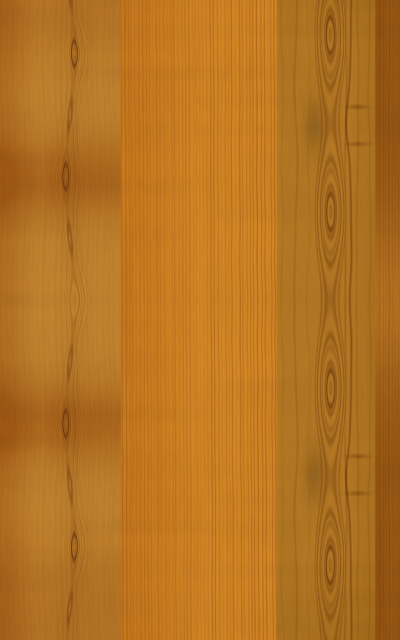
This texture is drawn by a Shadertoy shader. Its source:

```glsl
const vec3 SEAMS = vec3(0.302, 0.692, 0.938);
const float MIRROR_Y = 0.531;
const float BAND_D = 0.190;        // distance of the dark bands from the mirror line
const float KNOT_D = 0.273;        // distance of the knot pairs from the mirror line
const float SPINDLE_PERIOD = 0.0964;
const float OVAL_PERIOD = 0.276;
const float GRAIN_COUNT = 112.0;
const float PI = 3.14159265;

const vec3 HONEY = vec3(0.745, 0.505, 0.180);
const vec3 RUST = vec3(0.610, 0.335, 0.075);
const vec3 AMBER = vec3(0.820, 0.525, 0.145);
const vec3 AMBER_DEEP = vec3(0.765, 0.460, 0.110);
const vec3 OLIVE = vec3(0.695, 0.465, 0.140);
const vec3 OLIVE_DEEP = vec3(0.620, 0.405, 0.100);
const vec3 BROWN = vec3(0.560, 0.315, 0.065);
const vec3 TAN = vec3(0.700, 0.440, 0.130);
const vec3 LINE = vec3(0.400, 0.190, 0.030);

float hash(vec2 p) {
    vec3 q = fract(p.xyx * vec3(0.1031, 0.1030, 0.0973));
    q += dot(q, q.yzx + 33.33);
    return fract((q.x + q.y) * q.z);
}

float noise(vec2 p) {
    vec2 i = floor(p), f = fract(p);
    f = f * f * (3.0 - 2.0 * f);
    return mix(mix(hash(i), hash(i + vec2(1, 0)), f.x),
               mix(hash(i + vec2(0, 1)), hash(i + vec2(1, 1)), f.x), f.y);
}

float bell(float x, float width) {
    return exp(-x * x / (width * width));
}

// Soft line around zero; thin lines fade instead of aliasing
float stroke(float dist, float width, float pixel) {
    float w = max(width, pixel * 1.2);
    return (1.0 - smoothstep(0.0, w, abs(dist))) * width / w;
}

// Irregular parallel lines, one in each unit of s
float grain(float s, float seed, float pixel) {
    float id = floor(s);
    float shift = 0.4 * (hash(vec2(id, seed)) - 0.5);
    float strength = 0.25 + 0.75 * hash(vec2(id, seed + 7.0));
    return strength * stroke(fract(s) - 0.5 - shift, 0.36, pixel);
}

// Field whose contours are closed rings that merge into wavy lines
float ringField(float dx, float phase, float size) {
    return length(vec2(dx, size * sin(PI * phase)));
}

vec3 spindlePlank(vec2 p, float d, float streak, float px) {
    float wave = cos(PI * d / BAND_D);
    float band = bell(d - BAND_D, 0.062) * (0.75 + 0.25 * streak);
    float edge = 0.45 * (1.0 - smoothstep(0.0, 0.10, p.x));
    float ends = 0.32 * smoothstep(0.30, 0.47, d);
    vec3 col = mix(HONEY, RUST, clamp(band * 0.75 + edge + ends, 0.0, 0.95));

    // Spindles alternate between broad and narrow
    float k = d / SPINDLE_PERIOD;
    float dx = p.x - 0.175 - 0.0105 * wave;
    float slim = 1.0 + 0.9 * (0.5 - 0.5 * cos(PI * k));
    float r = ringField(dx * slim, k, 0.0125);
    float pith = stroke(r - 0.0075, 0.0030, px * slim);
    float fine = stroke(r - 0.0035, 0.0016, px * slim);
    float rings = (0.75 * pith + 0.4 * fine) * smoothstep(0.3, 0.8, k);
    float flow = grain(r / 0.0075, 3.0, px / 0.0075 * slim);
    rings += 0.33 * flow * bell(dx - 0.008, 0.032);
    rings += 0.08 * grain(p.x * 75.0 + wave * 0.3, 5.0, px * 75.0);
    return mix(col, LINE, clamp(rings, 0.0, 0.8));
}

vec3 straightPlank(vec2 p, float d, float streak, float px) {
    float light = smoothstep(SEAMS.x, 0.52, p.x) * 0.8 + 0.35 * (streak - 0.5);
    light += 0.15 * bell(d, 0.25);
    vec3 col = mix(AMBER_DEEP, AMBER, clamp(light, 0.0, 1.0));
    float s = (p.x + 0.006 * p.y) * GRAIN_COUNT;
    float density = 0.16 + 0.14 * noise(vec2(p.x * 22.0, 2.0));
    return mix(col, LINE, density * grain(s, 11.0, px * GRAIN_COUNT));
}

vec3 ovalPlank(vec2 p, float d, float streak, float px) {
    float side = smoothstep(0.86, SEAMS.z, p.x) * 0.5 + 0.45 * smoothstep(0.36, 0.53, d);
    vec3 col = mix(OLIVE, OLIVE_DEEP, clamp(side + 0.4 * (streak - 0.5), 0.0, 1.0));
    float pinch = bell(d - KNOT_D, 0.045);
    col *= 1.0 - 0.16 * pinch * bell(p.x - 0.785, 0.025);

    float dx = p.x - 0.826;
    float r = ringField(dx, d / OVAL_PERIOD + 0.5, 0.032);
    float core = 1.0 - smoothstep(0.034, 0.046, r);
    float marks = 0.62 * core * grain(r / 0.0062 + 0.2, 17.0, px / 0.0062);
    marks += 0.55 * stroke(r - 0.0105, 0.0028, px);

    // Loose wavy lines across the plank
    for (float i = 0.0; i < 8.0; i++) {
        float x = SEAMS.y + 0.016 + 0.031 * i + 0.010 * (noise(vec2(d * 9.0, i * 5.0)) - 0.5);
        marks += (0.08 + 0.22 * hash(vec2(i, 23.0))) * stroke(p.x - x, 0.0045, px) * (1.0 - core);
    }
    float vein = 0.877 - 0.010 * pinch + 0.004 * (noise(vec2(d * 14.0, 41.0)) - 0.5);
    marks += 0.48 * stroke(p.x - vein, 0.0050, px);
    float knots = stroke(abs(d - KNOT_D) - 0.029, 0.006, px);
    marks += 0.38 * knots * bell(p.x - 0.895, 0.026);
    return mix(col, LINE, clamp(marks, 0.0, 0.75));
}

vec3 edgePlank(vec2 p, float d, float streak, float px) {
    float light = 0.85 * bell(d, 0.15) + 0.25 * streak;
    vec3 col = mix(BROWN, TAN, clamp(light, 0.0, 1.0));
    return mix(col, LINE, 0.28 * grain(p.x * 130.0, 31.0, px * 130.0));
}

void mainImage(out vec4 fragColor, in vec2 fragCoord) {
    vec2 uv = fragCoord / iResolution.xy;
    float px = 1.0 / iResolution.x;
    float d = abs(uv.y - MIRROR_Y);
    float streak = 0.6 * noise(vec2(uv.x * 38.0, d * 5.0)) + 0.4 * noise(vec2(uv.x * 90.0, d * 9.0));
    vec2 p = uv + vec2(0.0022 * (noise(vec2(uv.x * 12.0, d * 16.0)) - 0.5), 0.0);

    vec3 col = spindlePlank(p, d, streak, px);
    vec3 joint = smoothstep(SEAMS - px, SEAMS + px, vec3(uv.x));
    col = mix(col, straightPlank(p, d, streak, px), joint.x);
    col = mix(col, ovalPlank(p, d, streak, px), joint.y);
    col = mix(col, edgePlank(p, d, streak, px), joint.z);

    // Fine fibres and a faint cross sheen
    col *= 0.985 + 0.03 * noise(uv * vec2(300.0, 60.0));
    col *= 0.985 + 0.03 * noise(vec2(uv.x * 3.0, d * 45.0));
    fragColor = vec4(col, 1.0);
}
```
